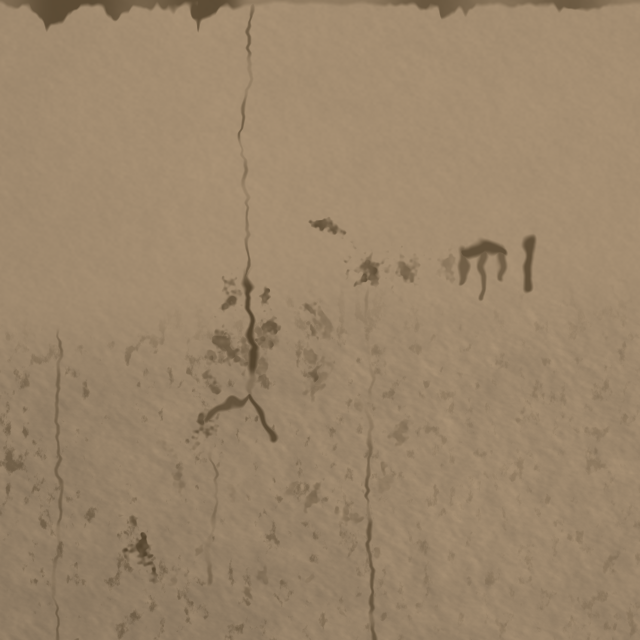
A three.js fragment shader for this texture:

```glsl
// Weathered tan plaster wall: a smooth upper coat over a greyer, pitted lower coat.
// Noise gives the mottling, pits and trowel relief; wobbling broken lines make the
// cracks, and noise-eaten ellipses make the chips, drips and the broken top edge.
varying vec2 vUv;

const vec3 LIGHT_PLASTER = vec3(0.655, 0.563, 0.450);
const vec3 GREY_PLASTER = vec3(0.515, 0.445, 0.358);
const vec3 EXPOSED_DARK = vec3(0.300, 0.240, 0.155);

float hash(vec2 p) {
  vec3 q = fract(vec3(p.xyx) * 0.1031);
  q += dot(q, q.yzx + 33.33);
  return fract((q.x + q.y) * q.z);
}

float noise(vec2 p) {
  vec2 cell = floor(p);
  vec2 f = fract(p);
  f = f * f * (3.0 - 2.0 * f);
  float low = mix(hash(cell), hash(cell + vec2(1.0, 0.0)), f.x);
  float high = mix(hash(cell + vec2(0.0, 1.0)), hash(cell + 1.0), f.x);
  return mix(low, high, f.y);
}

float fbm(vec2 p) {
  float sum = 0.0;
  float gain = 0.5;
  for (int i = 0; i < 4; i++) {
    sum += gain * noise(p);
    p = mat2(0.8, 0.6, -0.6, 0.8) * p * 2.03 + 17.0;
    gain *= 0.5;
  }
  return sum;
}

vec2 rotate(vec2 p, float angle) {
  float c = cos(angle);
  float s = sin(angle);
  return vec2(c * p.x + s * p.y, c * p.y - s * p.x);
}

// Ellipse eaten away by fine noise, with an uneven interior
float chip(vec2 p, vec2 center, vec2 size, float tilt) {
  vec2 q = rotate(p - center, tilt);
  float d = length(q / size) - 0.9;
  d += 2.0 * (noise(q * vec2(110.0, 70.0) + center * 90.0) - 0.5);
  d += 1.1 * (noise(q * 190.0 + center * 50.0) - 0.5);
  return (1.0 - smoothstep(-0.7, 0.4, d)) * (0.65 + 0.45 * noise(p * 150.0));
}

// Tapering stroke from a to b
float stroke(vec2 p, vec2 a, vec2 b, float startWidth, float endWidth) {
  vec2 ab = b - a;
  float along = clamp(dot(p - a, ab) / dot(ab, ab), 0.0, 1.0);
  float width = mix(startWidth, endWidth, along);
  return 1.0 - smoothstep(width * 0.3, width + 0.002, length(p - a - ab * along));
}

float crackX(float y, float x, float seed) {
  return x + 0.020 * (noise(vec2(y * 9.0, seed)) - 0.5)
           + 0.009 * (noise(vec2(y * 42.0, seed + 5.0)) - 0.5)
           + 0.004 * (noise(vec2(y * 120.0, seed + 7.0)) - 0.5);
}

// Upright wandering crack between two heights, strong and faint by turns
float crack(vec2 p, float x, float bottom, float top, float width, float seed) {
  float w = width * (0.3 + 1.2 * noise(vec2(p.y * 65.0, seed + 9.0)));
  float line = 1.0 - smoothstep(w * 0.2, w + 0.002, abs(p.x - crackX(p.y, x, seed)));
  float span = smoothstep(bottom - 0.01, bottom, p.y) * (1.0 - smoothstep(top - 0.03, top + 0.01, p.y));
  return line * span * (0.3 + 0.7 * smoothstep(0.15, 0.7, noise(vec2(p.y * 30.0, seed + 3.0))));
}

// Random chips spread around a center
float scatter(vec2 p, vec2 center, vec2 spread, float size, float seed) {
  float mask = 0.0;
  for (int i = 0; i < 20; i++) {
    float k = float(i) * 3.7 + seed;
    vec2 offset = vec2(hash(vec2(k, 1.0)), hash(vec2(k, 2.0))) * 2.0 - 1.0;
    float s = size * mix(0.4, 1.2, hash(vec2(k, 3.0)));
    float tilt = 1.6 * (hash(vec2(k, 4.0)) - 0.5);
    float strength = mix(0.3, 0.85, hash(vec2(k, 5.0)));
    mask = max(mask, strength * chip(p, center + offset * spread, s * vec2(0.75, 1.4), tilt));
  }
  return mask;
}

// Row of flaked spots, ending in a cap with drips and a narrow scar
float flakedRow(vec2 p) {
  float mask = 0.0;
  vec2 wobble = 0.010 * (vec2(noise(p * 60.0), noise(p * 60.0 + 30.0)) - 0.5);
  for (int i = 0; i < 3; i++) {
    float k = float(i);
    mask = max(mask, (0.95 - 0.3 * k) * chip(p, vec2(0.572 + 0.062 * k, 0.579 + 0.005 * k),
      vec2(0.025 - 0.004 * k, 0.017), -0.5 + 0.4 * k));
    vec2 top = vec2(0.724 + 0.029 * k, 0.606);
    mask = max(mask, 0.75 * stroke(p + wobble, top, top - vec2(0.0, 0.07 - 0.025 * abs(k - 0.9)), 0.010, 0.004));
  }
  mask = max(mask, stroke(p + wobble, vec2(0.724, 0.604), vec2(0.755, 0.617), 0.008, 0.014));
  mask = max(mask, stroke(p + wobble, vec2(0.755, 0.617), vec2(0.787, 0.604), 0.014, 0.007));
  mask = max(mask, stroke(p + wobble, vec2(0.829, 0.620), vec2(0.824, 0.548), 0.010, 0.006));
  return max(mask, chip(p, vec2(0.513, 0.646), vec2(0.018, 0.007), -0.3));
}

// Broken strip along the top
float topEdge(vec2 p) {
  float patches = smoothstep(0.5, 0.85, noise(vec2(p.x * 9.0 + 2.0, 4.0)));
  float ragged = noise(vec2(p.x * 45.0, 8.0)) * noise(vec2(p.x * 110.0, p.y * 40.0));
  float depth = 0.003 + 0.007 * noise(p.xx * 30.0) + patches * 0.055 * ragged;
  return smoothstep(-0.003, 0.006, p.y - 1.0 + depth) * (0.25 + 0.65 * patches);
}

void main() {
  vec2 p = vUv;
  float broad = fbm(p * 4.0) - 0.47;
  float mottle = fbm(p * 30.0) - 0.47;

  // Coats: soft boundary, greyest at the lower left
  float border = 0.49 + 0.06 * smoothstep(0.25, 0.55, p.x);
  float lower = 1.0 - smoothstep(border - 0.14, border + 0.06, p.y + 0.08 * mottle);
  float left = 1.0 - smoothstep(0.35, 0.75, p.x + 0.15 * broad);
  float tone = 0.07 + 0.12 * (1.0 - smoothstep(0.0, 0.4, p.x)) + lower * mix(0.20, 0.37, left);
  tone += 0.14 * lower * (1.0 - smoothstep(0.0, 0.3, p.y));
  tone += broad * 0.14 + mottle * mix(0.14, 0.5, lower);
  vec3 color = mix(LIGHT_PLASTER, GREY_PLASTER, tone);

  // Slanted trowel relief, fine grain and small pits
  vec2 trowel = rotate(p, -0.6) * vec2(55.0, 95.0);
  float relief = fbm(trowel) - fbm(trowel + vec2(0.25, 0.5));
  color *= 1.0 + relief * mix(0.04, 0.12, lower) + 0.022 * (noise(p * 210.0) - 0.5);
  float pits = smoothstep(0.60, 0.82, fbm(p * vec2(75.0, 55.0) + 60.0) + 0.25 * broad);
  float damage = 0.5 * pits * lower * mix(0.45, 1.0, left);

  // Cracks, with a fork under the main one
  vec2 fork = vec2(crackX(0.385, 0.385, 2.0), 0.385);
  vec2 bent = p + 0.016 * (vec2(noise(p * 50.0), noise(p * 50.0 + 40.0)) - 0.5);
  damage = max(damage, 0.65 * crack(p, 0.385, 0.56, 1.0, 0.0022, 2.0));
  damage = max(damage, crack(p, 0.385, 0.38, 0.58, 0.0075, 2.0));
  damage = max(damage, 0.9 * stroke(bent, fork, fork + vec2(0.037, -0.073), 0.003, 0.006));
  damage = max(damage, 0.75 * stroke(bent, fork, fork - vec2(0.065, 0.035), 0.003, 0.007));
  damage = max(damage, 0.5 * crack(p, 0.09, 0.0, 0.49, 0.0028, 21.0));
  damage = max(damage, 0.7 * crack(p, 0.574, 0.0, 0.37, 0.0035, 33.0));
  damage = max(damage, 0.2 * crack(p, 0.58, 0.36, 0.56, 0.003, 33.0));
  damage = max(damage, 0.4 * crack(p, 0.33, 0.09, 0.3, 0.0035, 47.0));

  // Chips around the fork, fainter ones below, and larger flakes
  damage = max(damage, 0.9 * scatter(p, vec2(0.415, 0.465), vec2(0.09, 0.085), 0.014, 11.0));
  damage = max(damage, 0.5 * scatter(p, vec2(0.44, 0.2), vec2(0.2, 0.18), 0.011, 83.0));
  damage = max(damage, 0.8 * chip(p, vec2(0.324, 0.345), vec2(0.013, 0.026), -0.2));
  damage = max(damage, 0.95 * chip(p, vec2(0.218, 0.143), vec2(0.013, 0.037), 0.3));
  damage = max(damage, 0.85 * flakedRow(p));
  damage = max(damage, topEdge(p));

  gl_FragColor = vec4(mix(color, EXPOSED_DARK, clamp(damage, 0.0, 1.0) * 0.9), 1.0);
}
```
